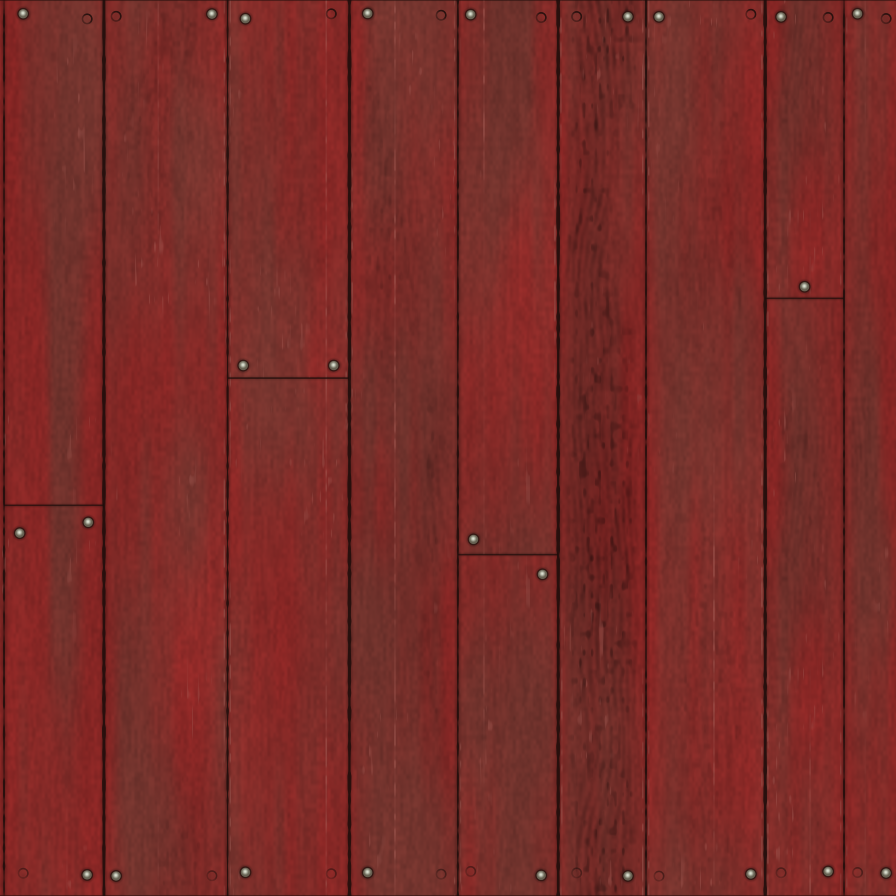
Write a WebGL 1 fragment shader that draws this texture.

```glsl
precision highp float;
// Red painted barn boards: nine uneven vertical planks with butt joints, nails and worn paint.
uniform vec2 u_resolution;

const vec3 RED = vec3(0.555, 0.155, 0.148);
const vec3 BROWN = vec3(0.460, 0.208, 0.182);
const vec3 GAP = vec3(0.11, 0.05, 0.04);
const vec3 PALE = vec3(0.64, 0.36, 0.33);
const vec3 STEEL = vec3(0.40, 0.38, 0.32);
const vec3 SHINE = vec3(0.86, 0.88, 0.82);
const float FIRST_SEAM = 0.0045;
const float SEAM_THIN = 0.0009;    // half widths
const float SEAM_THICK = 0.0017;
const float JOINT_HALF = 0.0009;
const float NAIL_RADIUS = 0.0066;
const float NAIL_INSET = 0.0175;
const float TOP_NAIL = 0.982;
const float BOTTOM_NAIL = 0.025;

float px;  // one pixel in canvas units

// x: left edge, y: joint height (0 = none), z, w: 1 if the top, bottom nail sits left
vec4 plankShape(int i) {
  if (i == 0) return vec4(FIRST_SEAM, 0.436, 1.0, 0.0);
  if (i == 1) return vec4(0.116, 0.0, 0.0, 1.0);
  if (i == 2) return vec4(0.254, 0.578, 1.0, 1.0);
  if (i == 3) return vec4(0.390, 0.0, 1.0, 1.0);
  if (i == 4) return vec4(0.511, 0.381, 1.0, 0.0);
  if (i == 5) return vec4(0.623, 0.0, 0.0, 0.0);
  if (i == 6) return vec4(0.721, 0.0, 1.0, 0.0);
  if (i == 7) return vec4(0.854, 0.667, 1.0, 0.0);
  if (i == 8) return vec4(0.942, 0.0, 1.0, 0.0);
  return vec4(1.0 + FIRST_SEAM, 0.0, 0.0, 0.0);
}

// x, y: left and right nail offsets from the joint, z: scratch position, w: grain strength
vec4 plankDetail(int i) {
  if (i == 0) return vec4(-0.031, -0.019, 0.63, 0.1);
  if (i == 1) return vec4(0.0, 0.0, 0.44, 0.4);
  if (i == 2) return vec4(0.014, 0.014, 0.81, 0.1);
  if (i == 3) return vec4(0.0, 0.0, 0.42, 0.5);
  if (i == 4) return vec4(0.017, -0.022, 0.26, 0.15);
  if (i == 5) return vec4(0.0, 0.0, 0.04, 1.0);
  if (i == 6) return vec4(0.0, 0.0, 0.57, 0.3);
  if (i == 7) return vec4(0.013, 0.0, 0.57, 0.35);
  return vec4(0.0, 0.0, 0.38, 0.25);
}

float hash(vec2 p) {
  return fract(sin(dot(p, vec2(127.1, 311.7))) * 4375.85);
}

// Smooth value noise that wraps every unit; cells = cell count across and up
float noise(vec2 p, vec2 cells) {
  p *= cells;
  vec2 a = floor(p), f = p - a;
  vec2 b = mod(a + 1.0, cells);
  a = mod(a, cells);
  f = f * f * (3.0 - 2.0 * f);
  return mix(mix(hash(a), hash(vec2(b.x, a.y)), f.x),
             mix(hash(vec2(a.x, b.y)), hash(b), f.x), f.y);
}

// Coverage of a region where distance d is below r
float cover(float d, float r) {
  return 1.0 - smoothstep(r - 0.6 * px, r + 0.6 * px, d);
}

void drawNail(inout vec3 color, vec2 p) {
  float d = length(p);
  color *= 1.0 - 0.3 * (1.0 - smoothstep(NAIL_RADIUS * 0.8, NAIL_RADIUS * 1.5, d));
  color = mix(color, GAP * 1.7, 0.85 * cover(d, NAIL_RADIUS));
  vec3 dome = mix(SHINE, STEEL, smoothstep(0.0, 0.0046, length(p - vec2(-0.0003, 0.0008))));
  color = mix(color, dome, cover(d, NAIL_RADIUS * 0.78));
}

void drawHole(inout vec3 color, vec2 p, float strength) {
  float ring = cover(abs(length(p) - 0.0052), 0.0009);
  float side = 0.5 + 0.5 * smoothstep(-0.005, 0.005, p.x + p.y);
  color = mix(color, GAP, ring * side * strength);
}

void main() {
  px = 1.0 / u_resolution.y;
  vec2 uv = fract(gl_FragCoord.xy * px);
  if (uv.x < FIRST_SEAM) uv.x += 1.0;

  // Find the plank
  vec4 shape, detail;
  float right = 1.0, id = 0.0;
  for (int i = 0; i < 9; i++) {
    vec4 s = plankShape(i);
    if (uv.x >= s.x) {
      shape = s;
      detail = plankDetail(i);
      right = plankShape(i + 1).x;
      id = float(i);
    }
  }
  float left = shape.x, width = right - left;
  float u = (uv.x - left) / width;
  float piece = id + (uv.y < shape.y ? 0.5 : 0.0);
  vec2 q = uv + vec2(0.0, hash(vec2(piece, 3.0)));

  // Streaked paint, redder towards the plank sides
  float tone = 0.5 * noise(q, vec2(28.0, 3.0)) + 0.24 * noise(q, vec2(80.0, 5.0)) + 0.26 * noise(q, vec2(12.0, 8.0));
  tone += 0.16 * (sin(3.1416 * u) - 0.7);
  vec3 color = mix(RED, BROWN, smoothstep(0.22, 0.78, tone));
  color *= 1.0 + 0.12 * (noise(q, vec2(9.0, 4.0)) - 0.5);
  color *= 1.0 + 0.11 * (noise(q, vec2(270.0, 40.0)) - 0.5) + 0.11 * (noise(q, vec2(310.0, 190.0)) - 0.5);

  // Fine wavy grain and pits
  float patchy = smoothstep(0.25, 0.75, noise(q, vec2(20.0, 5.0))) * smoothstep(0.0, 0.3, u) * smoothstep(1.0, 0.75, u);
  float lines = 0.5 + 0.5 * sin(6.2832 * (u * 11.0 + 3.5 * noise(q, vec2(15.0, 8.0))) + 1.5 * sin(q.y * 25.1327));
  lines *= noise(q, vec2(90.0, 50.0));
  float pits = smoothstep(0.6, 0.95, noise(q, vec2(230.0, 95.0)));
  color *= 1.0 - detail.w * (0.04 + patchy * (0.08 + 0.20 * lines + 0.22 * pits));

  // Pale scratches and rubbed edges
  float worn = smoothstep(0.25, 0.7, noise(q, vec2(5.0, 5.0)));
  float broken = 0.25 + 0.75 * smoothstep(0.3, 0.8, noise(q, vec2(9.0, 120.0)));
  float scratch = cover(abs(u - detail.z) * width, 0.0009) * broken * worn * 0.55;
  float flecks = smoothstep(0.82, 0.98, noise(q, vec2(330.0, 50.0))) * smoothstep(0.6, 0.85, noise(q, vec2(24.0, 8.0)));
  float rubbed = cover(min(abs(uv.x - left - 0.0030), abs(right - uv.x - 0.0036)), 0.0008);
  rubbed *= smoothstep(0.35, 0.8, noise(q, vec2(7.0, 110.0))) * smoothstep(0.4, 0.75, noise(q, vec2(8.0, 4.0)));
  color = mix(color, PALE, max(scratch, max(flecks * 0.4, rubbed * 0.6)));

  // Seams between planks and tile ends
  float edge = min(uv.x - left, right - uv.x);
  float seamId = mod(id + step(0.5, u), 9.0);
  float seamHalf = mix(SEAM_THIN, SEAM_THICK, mod(seamId, 2.0)) + 0.0011 * (noise(uv, vec2(5.0, 150.0)) - 0.5);
  color *= mix(0.78, 1.0, smoothstep(0.0, 0.0055, edge));
  color = mix(color, GAP, 0.85 * cover(edge, seamHalf));
  color = mix(color, GAP, 0.5 * cover(min(uv.y, 1.0 - uv.y), 0.0012));

  // Butt joint
  if (shape.y > 0.0) {
    float d = abs(uv.y - shape.y);
    color *= mix(0.84, 1.0, smoothstep(0.0, 0.004, d));
    color = mix(color, GAP, 0.7 * cover(d, JOINT_HALF));
  }

  // Nails and empty holes at the ends, nails at the joint
  for (int k = 0; k < 2; k++) {
    float side = float(k);
    float inset = (shape.y > 0.0 && detail.y == 0.0) ? width * 0.5 : NAIL_INSET;
    float offset = k == 0 ? detail.x : detail.y;
    if (offset != 0.0) drawNail(color, uv - vec2(mix(left + inset, right - inset, side), shape.y + offset));
    for (int e = 0; e < 2; e++) {
      vec2 jitter = vec2(hash(vec2(id, side + 5.0)), hash(vec2(id + 4.0, float(e) + side * 2.0))) - 0.5;
      vec2 spot = vec2(mix(left + NAIL_INSET, right - NAIL_INSET, side), e == 0 ? BOTTOM_NAIL : TOP_NAIL);
      vec2 p = uv - spot - jitter * vec2(0.008, 0.007);
      float nailLeft = e == 0 ? shape.w : shape.z;
      if (abs(nailLeft - side) > 0.5) drawNail(color, p);
      else drawHole(color, p, e == 0 ? 0.5 : 0.85);
    }
  }
  gl_FragColor = vec4(color, 1.0);
}
```
